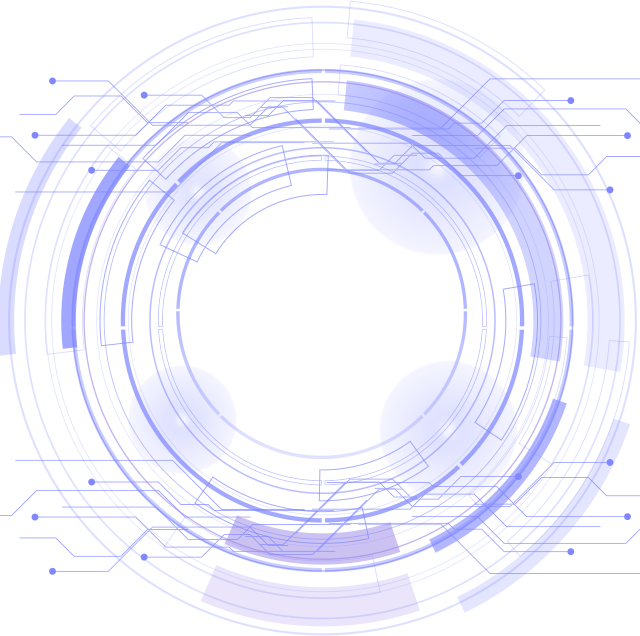
Reproduce this background procedurally as a WebGL 2 fragment shader.

```glsl
#version 300 es
precision highp float;

uniform vec2 u_resolution;
out vec4 fragColor;

const vec2 GRID = vec2(768.0, 762.0); // design units spanning the canvas
const vec3 INK = vec3(0.50, 0.53, 1.0);
const vec3 PLUM = vec3(0.60, 0.52, 0.90);

float cover(float d, float px) {
    return clamp(0.5 - d / px, 0.0, 1.0);
}

// Signed distance to a ring sector; polar = (radius, degrees)
float sector(vec2 polar, float inner, float outer, float from, float to) {
    float turn = mod(polar.y - 0.5 * (from + to) + 180.0, 360.0) - 180.0;
    float side = radians(abs(turn) - 0.5 * (to - from)) * polar.x;
    return max(abs(polar.x - 0.5 * (inner + outer)) - 0.5 * (outer - inner), side);
}

float frame(vec2 polar, float inner, float outer, float from, float to) {
    return abs(sector(polar, inner, outer, from, to));
}

float ring(float r, float radius, float width) {
    return abs(r - radius) - 0.5 * width;
}

float segment(vec2 p, vec2 a, vec2 b) {
    vec2 ab = b - a;
    return length(p - a - ab * clamp(dot(p - a, ab) / max(dot(ab, ab), 0.001), 0.0, 1.0));
}

// Circuit trace: three level runs ending at x, joined by two 45 degree rises
float trace(vec2 p, vec2 start, vec3 x, vec2 rise) {
    vec2 a = vec2(x.x, start.y);
    vec2 b = a + vec2(abs(rise.x), rise.x);
    vec2 c = vec2(x.y, b.y);
    vec2 e = c + vec2(abs(rise.y), rise.y);
    float d = min(segment(p, start, a), segment(p, a, b));
    d = min(d, min(segment(p, b, c), segment(p, c, e)));
    return min(d, segment(p, e, vec2(x.z, e.y)));
}

float circuit(vec2 p) {
    float d = trace(p, vec2(63, 97), vec3(130, 300, 345), vec2(53, -22));
    d = min(d, trace(p, vec2(24, 137), vec3(67, 145, 225), vec2(-22, 32)));
    d = min(d, trace(p, vec2(173, 114), vec3(242, 300, 375), vec2(27, -24)));
    d = min(d, trace(p, vec2(42, 162), vec3(163, 275, 402), vec2(-36, -5)));
    d = min(d, trace(p, vec2(-10, 164), vec3(14, 190, 300), vec2(30, -32)));
    d = min(d, trace(p, vec2(110, 204), vec3(190, 250, 400), vec2(-27, -7)));
    d = min(d, trace(p, vec2(75, 174), vec3(187, 285, 420), vec2(-39, 18)));
    d = min(d, trace(p, vec2(19, 230), vec3(207, 300, 365), vec2(-59, 0)));
    d = min(d, trace(p, vec2(312, 129), vec3(340, 455, 500), vec2(75, -18)));
    return min(d, segment(p, vec2(375, 117), vec2(440, 182)));
}

float nodes(vec2 p) {
    float d = min(distance(p, vec2(63, 97)), distance(p, vec2(173, 114)));
    return min(d, min(distance(p, vec2(42, 162)), distance(p, vec2(110, 204)))) - 4.1;
}

vec3 glow(vec3 color, vec2 p, vec2 center, float radius, float strength) {
    float d = distance(p, center) / radius;
    float tint = strength * mix(1.0, 0.25, d) * (1.0 - smoothstep(0.96, 1.0, d));
    color = mix(color, INK, tint);
    return mix(color, vec3(1), 0.75 * exp(-60.0 * d * d));
}

void main() {
    vec2 p = gl_FragCoord.xy / u_resolution * GRID;
    p.y = GRID.y - p.y;
    float px = GRID.x / u_resolution.x;
    vec2 q = p - vec2(387, 384);
    vec2 polar = vec2(length(q), degrees(atan(q.y, q.x)));
    vec3 color = vec3(1);

    // Soft orbs
    color = glow(color, p, vec2(525, 200), 107.0, 0.32);
    color = glow(color, p, vec2(238, 230), 65.0, 0.27);
    color = glow(color, p, vec2(219, 503), 66.0, 0.30);
    color = glow(color, p, vec2(538, 515), 84.0, 0.30);

    // Broad bands
    float shade = 0.36 + 0.24 * exp(-dot(p - vec2(510, 145), p - vec2(510, 145)) / 9000.0);
    color = mix(color, INK, 0.30 * cover(sector(polar, 370.0, 389.0, 173.8, 218.6), px));
    color = mix(color, INK, 0.74 * cover(sector(polar, 296.0, 313.5, 173.8, 218.7), px));
    color = mix(color, INK, 0.16 * cover(sector(polar, 318.0, 362.5, -84.0, 9.8), px));
    color = mix(color, INK, shade * cover(sector(polar, 253.0, 289.0, -84.2, 9.8), px));
    color = mix(color, INK, 0.60 * cover(sector(polar, 292.0, 309.5, 18.7, 64.0), px));
    color = mix(color, INK, 0.21 * cover(sector(polar, 368.5, 389.5, 18.6, 64.0), px));
    color = mix(color, PLUM, 0.50 * cover(sector(polar, 255.0, 292.5, 71.4, 113.7), px));
    color = mix(color, PLUM, 0.21 * cover(sector(polar, 319.5, 366.5, 71.4, 113.5), px));

    // Rings
    float pale = min(ring(polar.x, 376.0, 2.5), ring(polar.x, 357.0, 2.0));
    float hair = min(ring(polar.x, 332.0, 1.0), ring(polar.x, 325.0, 1.0));
    hair = min(hair, min(ring(polar.x, 271.0, 1.0), ring(polar.x, 233.0, 1.0)));
    float fine = min(ring(polar.x, 262.0, 1.0), ring(polar.x, 207.0, 1.8));
    float cross = min(abs(q.x - 1.0), abs(q.y - 9.0)) - 2.0;
    float notch = min(cross, abs(q.x - q.y + 9.0) * 0.7 - 2.0);
    color = mix(color, INK, 0.26 * cover(pale, px));
    color = mix(color, INK, 0.22 * cover(hair, px));
    color = mix(color, INK, 0.55 * cover(fine, px));
    color = mix(color, PLUM, 0.60 * cover(ring(polar.x, 286.0, 1.6), px));
    color = mix(color, INK, 0.42 * cover(max(ring(polar.x, 299.0, 5.0), -cross), px));
    color = mix(color, INK, 0.65 * cover(ring(polar.x, 300.0, 1.6), px));
    color = mix(color, INK, 0.72 * cover(max(ring(polar.x, 239.5, 5.2), -notch), px));
    color = mix(color, INK, 0.55 * cover(abs(max(ring(polar.x, 194.5, 5.0), -cross)) - 0.4, px));
    vec2 c = p - vec2(386, 375.5);
    float split = min(abs(c.y + 4.0), abs(abs(c.x) - abs(c.y)) * 0.7) - 1.5;
    float fade = mix(0.62, 0.25, smoothstep(-40.0, 170.0, c.y));
    color = mix(color, INK, fade * cover(max(ring(length(c), 172.5, 4.0), -split), px));

    // Outlined sectors, pale then dark
    float faint = min(frame(polar, 316.0, 363.0, 220.0, 268.0), frame(polar, 340.0, 384.0, -85.0, -46.0));
    faint = min(faint, min(frame(polar, 271.0, 307.0, -86.0, -46.0), frame(polar, 288.0, 333.0, 173.0, 219.0)));
    faint = min(faint, min(frame(polar, 278.0, 324.0, -9.7, 32.0), frame(polar, 345.0, 369.0, 4.0, 50.0)));
    faint = min(faint, min(frame(polar, 273.0, 294.0, 4.0, 50.0), frame(polar, 288.0, 333.0, 78.0, 125.0)));
    float bold = min(frame(polar, 253.0, 290.0, 222.0, 267.5), frame(polar, 229.0, 267.0, 173.5, 219.0));
    bold = min(bold, min(frame(polar, 220.0, 258.0, -9.8, 33.7), frame(polar, 179.0, 216.0, 54.0, 91.0)));
    bold = min(bold, min(frame(polar, 229.0, 267.0, 78.0, 125.0), frame(polar, 151.0, 198.0, 212.0, 272.0)));
    bold = min(bold, frame(polar, 166.0, 215.0, 205.0, 257.0));
    color = mix(color, INK, 0.30 * cover(faint - 0.5, px));
    color = mix(color, INK, 0.70 * cover(bold - 0.6, px));

    // Circuit, mirrored vertically and repeated by a half turn
    vec2 m = vec2(p.x, min(p.y, 781.5 - p.y));
    vec2 turned = vec2(795, 324.5) - m;
    color = mix(color, INK, 0.85 * cover(min(circuit(m), circuit(turned)) - 0.45, px));
    color = mix(color, INK, cover(min(nodes(m), nodes(turned)), px));

    fragColor = vec4(color, 1);
}
```
